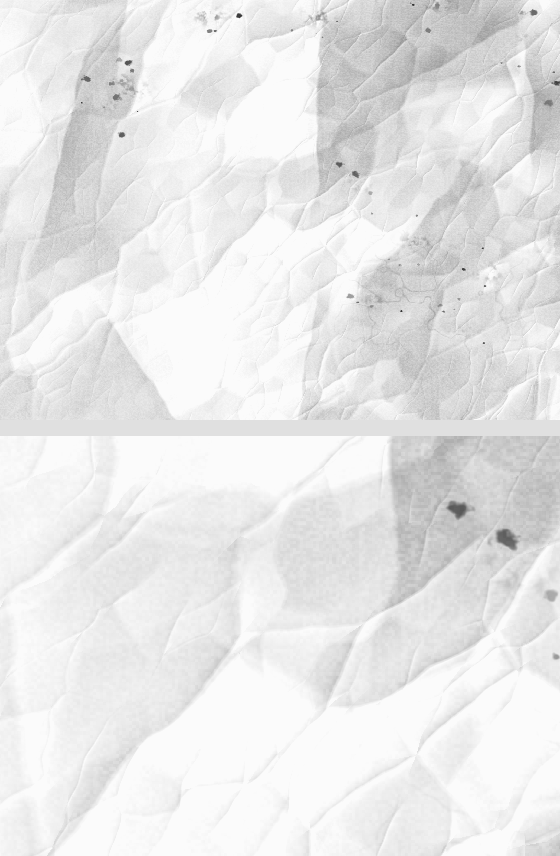
Top, the full canvas; bottom, a detail of the centre.
A Shadertoy shader for this texture:

```glsl
// Crumpled white paper under side light: a few broad folds shade the sheet,
// three layers of tilted Voronoi facets add creases, and scattered ink specks,
// smudges, hairline cracks and fine grain finish the surface.

const vec2 LIGHT = vec2(-0.8, 0.6);
const float PAPER = 0.937;
const float WHITE = 0.985;

float hash(vec2 p) {
    return fract(sin(dot(p, vec2(127.1, 311.7))) * 43758.547);
}

vec2 hash2(vec2 p) {
    return vec2(hash(p), hash(p + 57.3));
}

float noise(vec2 p) {
    vec2 i = floor(p), f = fract(p);
    f = f * f * (3.0 - 2.0 * f);
    float low = mix(hash(i), hash(i + vec2(1, 0)), f.x);
    float high = mix(hash(i + vec2(0, 1)), hash(i + vec2(1, 1)), f.x);
    return mix(low, high, f.y);
}

float fbm(vec2 p) {
    return 0.55 * noise(p) + 0.3 * noise(p * 2.1 + 7.0) + 0.15 * noise(p * 4.3 + 19.0);
}

vec2 warp(vec2 p, float scale) {
    return vec2(fbm(p * scale), fbm(p * scale + 31.0)) - 0.5;
}

vec2 rotate(vec2 p, float angle) {
    float c = cos(angle), s = sin(angle);
    return vec2(c * p.x + s * p.y, c * p.y - s * p.x);
}

float blob(vec2 p, vec2 centre, vec2 size) {
    vec2 q = (p - centre) / size;
    return exp(-dot(q, q));
}

// Shadow that starts sharply at a line and fades along its normal.
float fold(vec2 p, vec2 origin, vec2 normal, float reach, float span) {
    vec2 q = p - origin;
    float d = dot(q, normal);
    float along = dot(q, vec2(-normal.y, normal.x)) / span;
    return smoothstep(-0.002, 0.006, d) * exp(-max(d, 0.0) / reach - pow(along * along, 2.0));
}

// Brightness of one flat facet at an offset from its centre.
float facetTone(vec2 id, vec2 offset) {
    float angle = 6.2832 * hash(id + 3.7);
    return hash(id + 11.9) - 0.5 + 0.6 * dot(offset, vec2(cos(angle), sin(angle)));
}

// Facet tones plus a lit and a shaded lip along each crease.
float crumple(vec2 p, float scale, float angle, float lip) {
    vec2 q = rotate(p, angle) * scale * vec2(0.75, 1.3);
    vec2 cell = floor(q), id1 = cell, id2 = cell, to1 = vec2(9), to2 = vec2(9);
    for (int y = -1; y <= 1; y++)
    for (int x = -1; x <= 1; x++) {
        vec2 id = cell + vec2(x, y);
        vec2 to = id + hash2(id + scale) - q;
        if (dot(to, to) < dot(to1, to1)) {
            to2 = to1; id2 = id1; to1 = to; id1 = id;
        } else if (dot(to, to) < dot(to2, to2)) {
            to2 = to; id2 = id;
        }
    }
    vec2 normal = normalize(to2 - to1 + 1e-5);
    float edge = dot(0.5 * (to1 + to2), normal);
    float tone1 = facetTone(id1, -to1), tone2 = facetTone(id2, -to2);
    float tone = mix(0.5 * (tone1 + tone2), tone1, smoothstep(0.0, 0.05, edge));
    float crease = smoothstep(0.0, 0.02, edge) * exp(-edge / 0.055);
    float strength = smoothstep(0.35, 0.7, noise(p * scale * 0.8 + 5.0));
    return tone + lip * strength * crease * dot(rotate(normal, -angle), LIGHT);
}

// Broad light and shade of the sheet.
float sheetShade(vec2 p) {
    float shade = 0.17 * fold(p, vec2(0.75, 0.78), vec2(1.0, 0.0), 0.22, 0.27);
    shade += 0.16 * fold(p, vec2(1.10, 0.88), vec2(-0.49, 0.87), 0.14, 0.17);
    shade += 0.12 * fold(p, vec2(0.29, 0.95), vec2(-1.0, 0.0), 0.12, 0.15);
    shade += 0.15 * fold(p, vec2(0.15, 0.66), vec2(0.96, -0.28), 0.14, 0.27);
    shade += 0.13 * fold(p, vec2(0.35, 0.11), vec2(-0.81, -0.58), 0.22, 0.18);
    shade += 0.12 * fold(p, vec2(0.72, 0.10), vec2(0.97, -0.23), 0.25, 0.20);
    shade += 0.16 * fold(p, vec2(1.25, 0.76), vec2(0.99, 0.10), 0.15, 0.17);
    shade += 0.09 * fold(p, vec2(0.96, 0.42), vec2(0.80, -0.60), 0.25, 0.22);
    shade += 0.03 * smoothstep(0.7, 0.95, p.x);
    return shade - 0.055 * blob(p, vec2(0.52, 0.5), vec2(0.24, 0.6));
}

// Clusters of ragged specks, each around a mottled smudge.
float ink(vec2 p) {
    float amount = 0.0, ragged = fbm(p * 95.0);
    for (int i = 0; i < 13; i++) {
        vec2 seed = vec2(i, 4.3);
        vec2 centre = vec2(mix(0.12, 1.32, sqrt(hash(seed))), hash(seed + 8.1));
        float smudge = blob(p, centre, vec2(0.034, 0.018)) * smoothstep(0.42, 0.75, ragged);
        amount = max(amount, 0.5 * hash(seed + 2.2) * smudge);
        for (int j = 0; j < 4; j++) {
            vec2 key = vec2(i, j) + 21.7;
            vec2 spot = centre + (hash2(key) - 0.5) * 0.14;
            float size = 0.0025 + 0.007 * pow(hash(key + 5.5), 3.0);
            float d = length((p - spot) * vec2(0.8, 1.1)) + (ragged - 0.5) * size * 2.2;
            float speck = 1.0 - smoothstep(size * 0.35, size * 1.1, d);
            amount = max(amount, speck * mix(0.25, 0.8, hash(key + 9.4)));
        }
    }
    return amount;
}

void mainImage(out vec4 fragColor, in vec2 fragCoord) {
    vec2 p = fragCoord / iResolution.y;
    vec2 bent = p + 0.06 * warp(p, 5.0) + 0.012 * warp(p, 22.0);
    float rough = mix(0.65, 1.15, smoothstep(0.35, 0.9, p.x));

    float tone = PAPER - sheetShade(bent);
    tone += 0.085 * crumple(bent, 4.5, 0.9, 1.0);
    tone += 0.075 * rough * crumple(bent + 3.1, 9.0, 0.6, 1.6);
    tone += 0.05 * rough * crumple(bent + 7.7, 19.0, 1.1, 1.8);

    // Hairline cracks gather at the lower right.
    float crack = 1.0 - smoothstep(0.0, 0.025, abs(fbm(p * 13.0) - 0.5));
    tone -= 0.10 * crack * blob(p, vec2(1.02, 0.28), vec2(0.22, 0.16));

    // Grain shows most in the shade.
    float grain = hash(floor(p * 384.0)) + noise(p * 290.0) - 1.0;
    tone += grain * mix(0.055, 0.018, smoothstep(0.78, 0.96, tone));
    tone = min(tone, WHITE) * (1.0 - ink(p));
    fragColor = vec4(vec3(clamp(tone, 0.0, 1.0)), 1.0);
}
```
